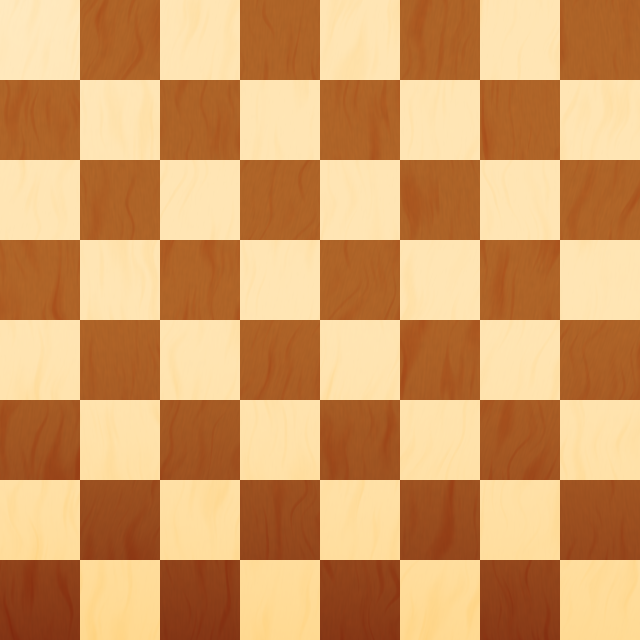
Reproduce this pattern procedurally as a WebGL 1 fragment shader.

```glsl
precision highp float;
// Wooden checkerboard: eight by eight veneer squares, toned darker towards the bottom.

uniform vec2 u_resolution;

const float SQUARES = 8.0;
const vec3 DARK_WOOD = vec3(0.682, 0.390, 0.155);
const vec3 DARK_SHADE = vec3(0.520, 0.215, 0.085);
const vec3 LIGHT_WOOD = vec3(1.000, 0.898, 0.705);
const vec3 LIGHT_SHADE = vec3(1.000, 0.852, 0.570);
const vec3 DARK_STREAK = vec3(-0.015, -0.050, -0.030);
const vec3 LIGHT_STREAK = vec3(-0.002, -0.018, -0.045);
const float SHADE_TOP = 0.56;      // height where the darkening begins
const float MAX_LEAN = 0.30;       // slant of the grain
const float FIBRE_DARK = 0.035;
const float FIBRE_LIGHT = 0.006;
const float SQUARE_VARIATION = 0.018;

vec2 hash2(vec2 p) {
  vec2 q = vec2(dot(p, vec2(127.1, 311.7)), dot(p, vec2(269.5, 183.3)));
  return fract(sin(q) * 43758.5);
}

float corner(vec2 cell, vec2 offset) {
  return dot(hash2(cell) * 2.0 - 1.0, offset);
}

float gradientNoise(vec2 p) {
  vec2 i = floor(p);
  vec2 f = p - i;
  vec2 w = f * f * f * (f * (f * 6.0 - 15.0) + 10.0);
  vec2 e = vec2(1.0, 0.0);
  float low = mix(corner(i, f), corner(i + e.xy, f - e.xy), w.x);
  float high = mix(corner(i + e.yx, f - e.yx), corner(i + e.xx, f - e.xx), w.x);
  return mix(low, high, w.y);
}

// Signed distance to the nearest square edge, positive in even columns or rows
vec2 edgeDistance(vec2 p) {
  return abs(mod(p - 0.5, 2.0) - 1.0) - 0.5;
}

// Broad, wandering streaks along the veneer
float streaks(vec2 p) {
  float bend = 0.25 * gradientNoise(p * vec2(1.5, 1.8));
  float broad = gradientNoise(vec2((p.x + bend) * 5.0, p.y * 0.9));
  float narrow = gradientNoise(vec2((p.x + bend) * 13.0, p.y * 1.3 + 7.0));
  return smoothstep(0.02, 0.50, broad) + 0.8 * smoothstep(0.08, 0.50, narrow);
}

// Fine short fibres
float fibres(vec2 p) {
  return gradientNoise(p * vec2(38.0, 6.0)) + 0.6 * gradientNoise(p * vec2(24.0, 13.0) + 31.0);
}

void main() {
  float size = min(u_resolution.x, u_resolution.y);
  vec2 uv = gl_FragCoord.xy / size;
  vec2 board = uv * SQUARES;
  vec2 square = floor(board);

  // Smoothed checker mask
  vec2 side = clamp(edgeDistance(board) * 2.0 * size / SQUARES, -1.0, 1.0);
  float light = 0.5 - 0.5 * side.x * side.y;

  // Each square is cut from its own piece of veneer
  vec2 seed = hash2(square + 3.0);
  vec2 local = board - square - 0.5;
  local.x -= local.y * MAX_LEAN * (seed.x * 1.4 - 0.4);
  vec2 grain = local + seed * 40.0;
  float streak = streaks(grain);
  float fibre = fibres(grain);

  // Overall tone: warm shade below, a little deeper at the left, pale top corner
  float depth = clamp((SHADE_TOP - uv.y) / SHADE_TOP, 0.0, 1.0);
  float shade = pow(depth, 1.6) * (1.0 + 0.15 * (0.5 - uv.x));
  float glow = 1.0 - smoothstep(0.0, 0.35, distance(uv, vec2(0.0, 1.0)));

  vec3 darkWood = mix(DARK_WOOD, DARK_SHADE, shade) + DARK_STREAK * streak;
  darkWood *= 1.0 + FIBRE_DARK * fibre + SQUARE_VARIATION * (seed.y - 0.5);
  vec3 lightWood = mix(LIGHT_WOOD, LIGHT_SHADE, shade) + LIGHT_STREAK * streak;
  lightWood += vec3(0.0, 0.015, 0.04) * glow;
  lightWood *= 1.0 + FIBRE_LIGHT * fibre;

  gl_FragColor = vec4(clamp(mix(darkWood, lightWood, light), 0.0, 1.0), 1.0);
}
```
